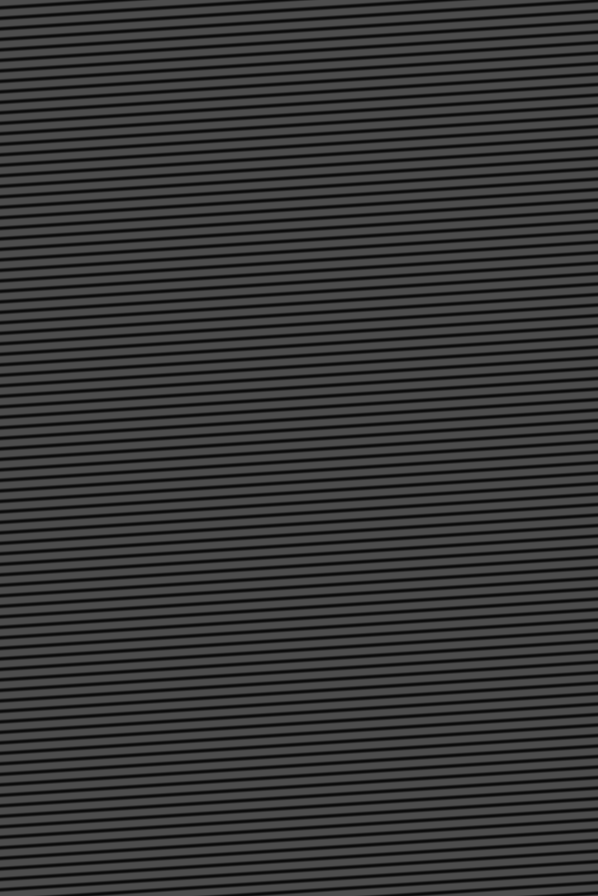
A WebGL 1 fragment shader for this pattern:

```glsl
precision highp float;

uniform vec2 u_resolution;

// Distance to the nearest groove centre, in groove periods (0 to 0.5)
float grooveDistance(vec2 p, float repeats) {
    float along = (1.0 - p.y + 0.065 * p.x) * repeats;
    return abs(fract(along - 0.75 + 0.5) - 0.5);
}

void main() {
    vec2 p = gl_FragCoord.xy / u_resolution.y;
    float repeats = 85.333;
    float pixel = repeats / u_resolution.y;

    // Soft dark grooves between flat grey ribs
    float d = grooveDistance(p, repeats);
    float rib = smoothstep(0.02, max(0.30, 1.5 * pixel), d);

    vec3 grooveColor = vec3(0.04);
    vec3 ribColor = vec3(0.302);
    gl_FragColor = vec4(mix(grooveColor, ribColor, rib), 1.0);
}
```
